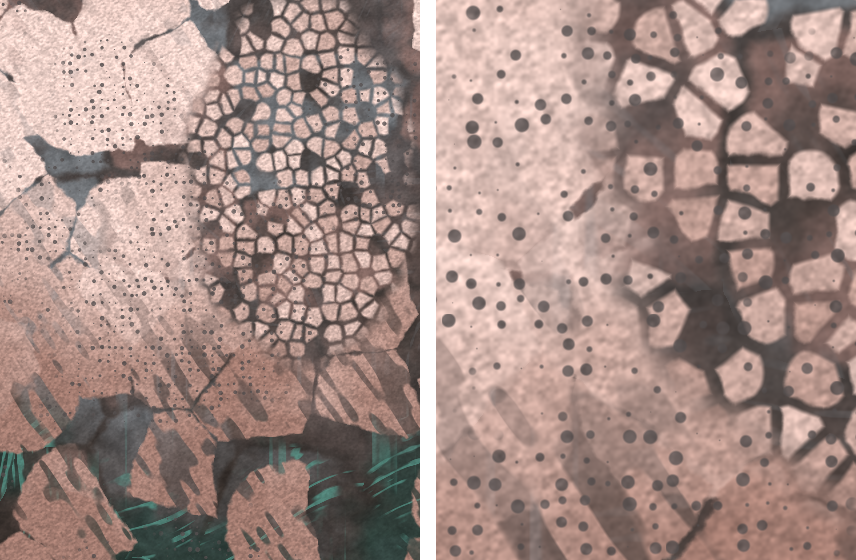
Left, the full canvas; right, a detail of the centre.
This texture is drawn by a Shadertoy shader. Its source:

```glsl
// Weathered copper-leaf collage: big pink plates and a drift of small flakes
// over a dark washed ground with teal scratches and a woven canvas grain.
// Jittered Voronoi shards give every shape; noise frays and stains them.
#define PLATE_SCALE 5.6
#define FLAKE_SCALE 33.0
#define WASH_SCALE 4.6
#define SPECK_SCALE 75.0
#define GRAIN 0.17
#define UMBER vec3(0.22, 0.19, 0.175)
#define HAZE vec3(0.37, 0.345, 0.345)
#define SLATE vec3(0.47, 0.49, 0.51)
#define BROWN vec3(0.55, 0.43, 0.405)
#define COPPER vec3(0.64, 0.485, 0.44)
#define PINK vec3(0.95, 0.835, 0.80)
#define TEAL vec3(0.33, 0.57, 0.52)

float hash(vec2 p) { return fract(sin(dot(p, vec2(127.1, 311.7))) * 43758.5453); }
vec2 hash2(vec2 p) { return vec2(hash(p), hash(p + 37.3)); }

float noise(vec2 p) {
    vec2 i = floor(p), f = fract(p);
    f = f * f * (3.0 - 2.0 * f);
    return mix(mix(hash(i), hash(i + vec2(1, 0)), f.x),
               mix(hash(i + vec2(0, 1)), hash(i + vec2(1, 1)), f.x), f.y);
}

float fbm(vec2 p) {
    float sum = 0.0, amp = 0.5;
    for (int i = 0; i < 5; i++) {
        sum += amp * noise(p);
        p = mat2(1.6, 1.2, -1.2, 1.6) * p + 7.1;
        amp *= 0.5;
    }
    return sum;
}

mat2 turn(float a) { return mat2(cos(a), -sin(a), sin(a), cos(a)); }

// Voronoi shard: edge and reach are distances to the border and the centre
struct Shard { vec2 centre; float edge; float reach; float id; };

Shard shardAt(vec2 p, float scale, float seed) {
    vec2 q = p * scale + seed, base = floor(q), near = vec2(9.0), cell = base;
    for (int k = 0; k < 9; k++) {
        vec2 c = base + vec2(k % 3 - 1, k / 3 - 1);
        vec2 r = c + 0.1 + 0.8 * hash2(c) - q;
        if (dot(r, r) < dot(near, near)) { near = r; cell = c; }
    }
    float edge = 9.0;
    for (int k = 0; k < 25; k++) {
        vec2 c = base + vec2(k % 5 - 2, k / 5 - 2);
        vec2 r = c + 0.1 + 0.8 * hash2(c) - q, gap = r - near;
        if (dot(gap, gap) > 1e-4) edge = min(edge, dot(0.5 * (near + r), normalize(gap)));
    }
    return Shard(p + near / scale, edge / scale, length(near) / scale, hash(cell + 5.7));
}

// Where the small flakes drift: upper right down to the middle
float flakeField(vec2 p) {
    float d = length((p - vec2(0.54, 0.69)) / vec2(0.21, 0.32));
    return 1.0 - smoothstep(0.85, 1.05, d + 0.5 * (fbm(p * 9.0) - 0.5));
}

// How likely a big plate is: crowded at the left, sparse at the foot
float plateChance(vec2 p) {
    float left = (1.0 - smoothstep(0.34, 0.48, p.x)) * smoothstep(0.22, 0.36, p.y);
    vec2 bare = (p - vec2(0.09, 0.74)) / vec2(0.13, 0.10);
    return 0.27 + 0.6 * left - 0.7 * exp(-dot(bare, bare));
}

// Thin strokes whose direction changes from patch to patch
float scratches(vec2 p, float id) {
    vec2 q = turn(id * 6.3) * (p + 0.03 * sin(p.yx * 14.0 + id * 9.0));
    float line = noise(q * vec2(170.0, 7.0)) * (0.55 + 0.45 * noise(q * 60.0));
    return smoothstep(0.5, 0.68, line);
}

void mainImage(out vec4 fragColor, in vec2 fragCoord) {
    vec2 p = fragCoord / iResolution.y;
    float soft = 0.0012 + 1.0 / iResolution.y;
    float stain = fbm(p * 7.0), fray = fbm(p * 60.0) - 0.5;
    float lit = smoothstep(0.12, 0.8, p.y);
    float foot = 1.0 - smoothstep(0.18, 0.33, p.y + 0.15 * (stain - 0.5));
    vec2 warped = p + 0.03 * (vec2(fbm(p * 11.0), fbm(p * 11.0 + 20.0)) - 0.5);

    // Dark ground with washed patches
    vec3 col = mix(UMBER, HAZE, clamp(0.2 + 0.6 * lit + 1.5 * (stain - 0.5), 0.0, 1.0));
    Shard wash = shardAt(warped, WASH_SCALE, 3.0);
    float veil = smoothstep(0.0, 0.012, wash.edge + 0.012 * fray) * smoothstep(0.25, 0.6, fbm(p * 14.0 + 4.0));
    vec3 washCol = wash.id < 0.38 ? SLATE : BROWN;
    col = mix(col, washCol, veil * (wash.id < 0.7 ? 0.8 : 0.3) * (1.0 - 0.65 * foot));
    col = mix(col, TEAL * 0.45, 0.65 * foot * smoothstep(0.42, 0.62, fbm(p * 5.0 + 9.0)));
    col *= 0.75 + 0.5 * fbm(p * 40.0);

    // Teal scratches at the foot, faint pale streaks above
    float streak = smoothstep(0.72, 0.9, noise(p * vec2(120.0, 6.0))) * smoothstep(0.45, 0.6, stain);
    float marks = scratches(p, wash.id) * smoothstep(0.4, 0.55, fbm(p * 8.0 + 2.0));
    col = mix(col, mix(SLATE, TEAL, foot), max(marks * (0.2 + 0.6 * foot), 0.5 * streak));

    // Two overlapping sheets of big plates
    float flakes = flakeField(p), leaf = 0.0;
    for (int i = 0; i < 2; i++) {
        Shard s = shardAt(warped, PLATE_SCALE + float(i), 11.0 + 17.3 * float(i));
        float keep = step(s.id, plateChance(s.centre)) * (1.0 - flakes);
        float body = min(s.edge - 0.002, 0.115 - s.reach) + 0.012 * fray;
        float cover = keep * smoothstep(-soft, soft, body);
        float worn = smoothstep(0.58, 0.72, noise(turn(0.6) * p * vec2(75.0, 22.0)) + 0.5 * (stain - 0.5));
        cover *= 1.0 - worn * (0.75 - 0.55 * lit);
        float tone = clamp(lit * 1.1 + 0.4 * (fract(s.id * 7.7) - 0.5) + 0.9 * (stain - 0.5), 0.0, 1.0);
        col = mix(col, mix(COPPER, PINK, tone), cover);
        leaf = max(leaf, cover);
    }

    // Small flakes with ragged gaps
    Shard f = shardAt(p + 0.2 * (warped - p) + 0.004 * fray, FLAKE_SCALE, 0.0);
    float chip = min(f.edge - 0.0022 - 0.002 * f.id, 0.018 - f.reach) + 0.003 * fray;
    chip = smoothstep(-soft, soft, chip) * step(f.id, 0.86) * flakes;
    col = mix(col, mix(COPPER, PINK, clamp(0.6 + 0.4 * lit - 0.5 * fract(f.id * 9.1), 0.0, 1.0)), chip);
    leaf = max(leaf, chip);

    // Dark pits clustered on the leaf
    vec2 g = p * SPECK_SCALE, cell = floor(g);
    float pit = length(fract(g) - 0.3 - 0.4 * hash2(cell)) - 0.32 * hash(cell + 8.0);
    float crowd = smoothstep(0.48, 0.6, fbm(p * 6.0 + 31.0)) * step(hash(cell + 2.0), 0.6);
    col = mix(col, HAZE * 0.9, 0.8 * crowd * (1.0 - smoothstep(-0.06, 0.06, pit)));

    // Woven canvas grain, strongest on the leaf
    float weave = noise(turn(0.5) * p * vec2(210.0, 300.0)) + 0.5 * noise(p * 420.0) - 0.75;
    col *= 1.0 + GRAIN * weave * (0.8 + 0.7 * leaf);
    fragColor = vec4(clamp(col, 0.0, 1.0), 1.0);
}
```
